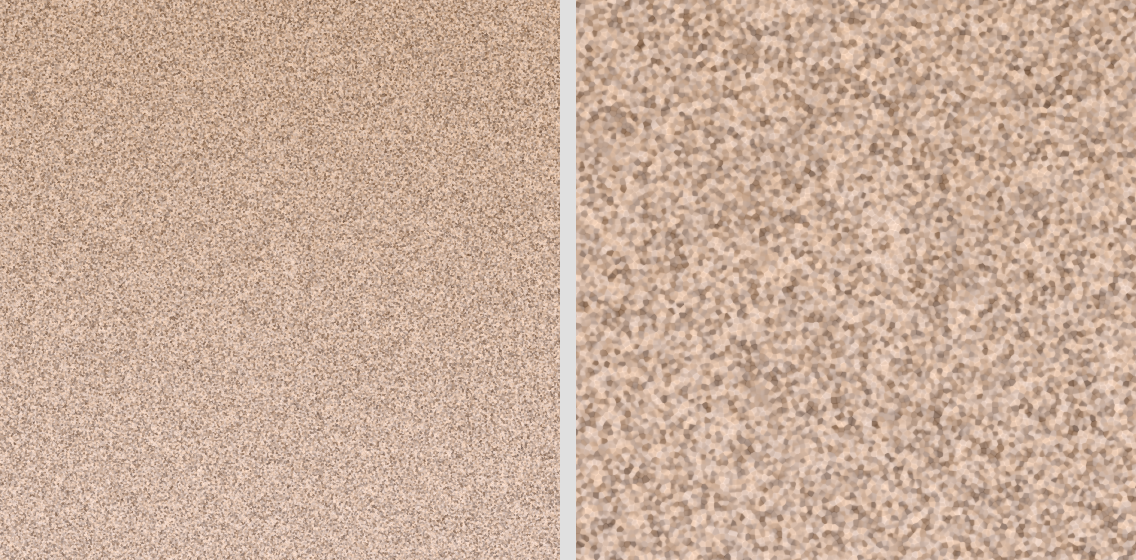
Left: the whole. Right: its middle third, enlarged.
Reproduce this texture procedurally as a three.js fragment shader.

```glsl
varying vec2 vUv;

const float GRAINS = 375.0;       // grains across the canvas
const float GRAIN_FOCUS = 4.5;    // higher gives crisper grain borders
const float CONTRAST = 0.087;     // spread of the grain brightness
const float TINT_AMOUNT = 0.010;  // spread from cool to warm grains
const float MOTTLE_SCALE = 38.0;
const float MOTTLE_AMOUNT = 0.012;

const vec3 SAND_TOP = vec3(0.768, 0.648, 0.557);
const vec3 SAND_BOTTOM = vec3(0.816, 0.714, 0.653);
const vec3 WARM_TINT = vec3(1.0, 0.0, -1.2);

// Mean and deviation of the square root of a uniform random number
const float ROOT_MEAN = 0.6667;
const float ROOT_DEVIATION = 0.2357;

vec4 hash4(vec2 p) {
  vec4 q = fract(p.xyxy * vec4(0.1031, 0.1030, 0.0973, 0.1099));
  q += dot(q, q.wzxy + 33.33);
  return fract((q.xxyz + q.yzzw) * q.zywx);
}

float valueNoise(vec2 p) {
  vec2 cell = floor(p);
  vec2 f = fract(p);
  f = f * f * (3.0 - 2.0 * f);
  float low = mix(hash4(cell).x, hash4(cell + vec2(1.0, 0.0)).x, f.x);
  float high = mix(hash4(cell + vec2(0.0, 1.0)).x, hash4(cell + 1.0).x, f.x);
  return mix(low, high, f.y);
}

// Softly blended scattered grains: x is brightness, y is warmth.
// Dividing by the weight norm keeps the contrast constant between grains.
vec2 sandGrains(vec2 p) {
  vec2 cell = floor(p);
  vec2 total = vec2(0.0);
  float squaredWeights = 0.0;
  for (int j = -1; j <= 1; j++) {
    for (int i = -1; i <= 1; i++) {
      vec2 neighbour = cell + vec2(float(i), float(j));
      vec4 random = hash4(neighbour + 17.0);
      vec2 offset = neighbour + random.xy - p;
      float weight = exp(-GRAIN_FOCUS * dot(offset, offset));
      float brightness = (sqrt(random.z) - ROOT_MEAN) / ROOT_DEVIATION;
      float warmth = (random.w - 0.5) * 3.46;
      total += weight * vec2(brightness, warmth);
      squaredWeights += weight * weight;
    }
  }
  return total * inversesqrt(squaredWeights);
}

void main() {
  // Base sand, paler and pinker towards the bottom
  vec3 color = mix(SAND_BOTTOM, SAND_TOP, smoothstep(-0.1, 1.1, vUv.y));

  // Faint uneven patches
  float mottle = valueNoise(vUv * MOTTLE_SCALE)
               + valueNoise(vUv * MOTTLE_SCALE * 2.3 + 9.0) - 1.0;
  color += mottle * MOTTLE_AMOUNT;

  // Individual grains
  vec2 grain = sandGrains(vUv * GRAINS);
  color += grain.x * CONTRAST + grain.y * TINT_AMOUNT * WARM_TINT;

  gl_FragColor = vec4(clamp(color, 0.0, 1.0), 1.0);
}
```
